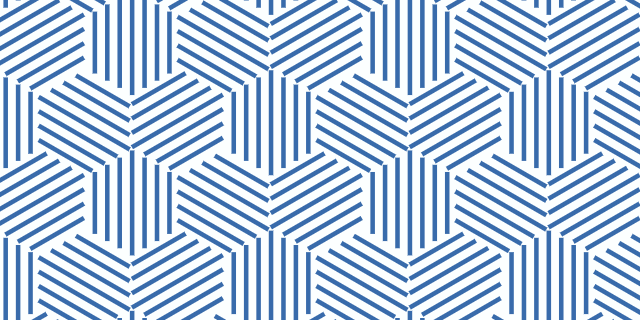
This pattern is drawn by a Shadertoy shader. Its source:

```glsl
const vec3 PAPER = vec3(0.99, 1.0, 1.0);
const vec3 INK = vec3(0.22, 0.42, 0.67);

// Canvas heights
const float HEX_RADIUS = 0.16706;
const vec2 ANCHOR = vec2(0.847, 0.6164);

// Hexagon radii
const float BAR_PITCH = 0.2325;
const float BAR_WIDTH = 0.085;
const float BAR_HALF_LENGTH = 0.982;
const float OUTER_BAR = 3.0;          // index of the last bar on each side
const vec2 FALLING_SHIFT = vec2(-0.032, -0.008);
const vec2 RISING_SHIFT = vec2(-0.020, 0.033);

const float SQRT3 = 1.7320508;
const float PI = 3.1415927;

// Offset from the nearest hexagon of one orientation (triangular lattice)
vec2 latticeOffset(vec2 p) {
    vec2 cell = vec2(3.0 * SQRT3, 3.0);
    vec2 a = p - cell * floor(p / cell + 0.5);
    vec2 b = p - cell * (floor(p / cell) + 0.5);
    return dot(a, a) < dot(b, b) ? a : b;
}

// Parallel bars whose square ends follow a hexagon outline
float hatchDistance(vec2 p, float angle) {
    vec2 dir = vec2(cos(angle), sin(angle));
    float along = dot(p, dir);
    float across = dot(p, vec2(-dir.y, dir.x));
    float index = clamp(floor(across / BAR_PITCH + 0.5), -OUTER_BAR, OUTER_BAR);
    float halfLength = BAR_HALF_LENGTH - abs(index) * BAR_PITCH / SQRT3;
    return max(abs(along) - halfLength,
               abs(across - index * BAR_PITCH) - 0.5 * BAR_WIDTH);
}

void mainImage(out vec4 fragColor, in vec2 fragCoord) {
    vec2 p = (fragCoord / iResolution.y - ANCHOR) / HEX_RADIUS;
    float pixel = 1.0 / (iResolution.y * HEX_RADIUS);

    // Upright, falling and rising hatches sit side by side in each row
    float d = 1e3;
    for (int k = 0; k < 3; k++) {
        vec2 shift = k == 0 ? vec2(0.0) : (k == 1 ? FALLING_SHIFT : RISING_SHIFT);
        vec2 centre = vec2(SQRT3 * float(k), 0.0) + shift;
        float angle = PI * (0.5 - float(k) * 2.0 / 3.0);
        d = min(d, hatchDistance(latticeOffset(p - centre), angle));
    }

    float coverage = clamp(0.5 - d / pixel, 0.0, 1.0);
    fragColor = vec4(mix(PAPER, INK, coverage), 1.0);
}
```
